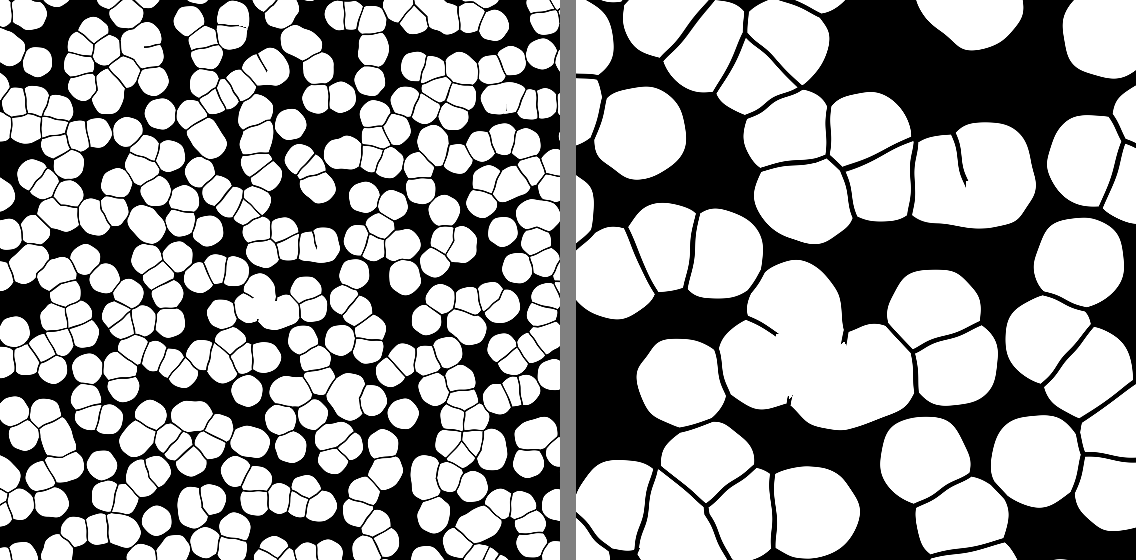
Left: the whole. Right: its middle third, enlarged.
Write a Shadertoy shader that draws this pattern.

```glsl
// Packed white grains on black: discs scattered on a jittered grid, cut apart
// by thin cellular (Voronoi) borders. Some very close pairs fuse into one
// capsule, and layered sines make the outlines slightly uneven.

const float GRID = 19.5; // cells across the canvas

vec2 hash2(vec2 cell) {
    vec3 q = fract(vec3(cell.xyx) * vec3(0.1031, 0.1030, 0.0973));
    q += dot(q, q.yzx + 33.33);
    return fract((q.xx + q.yz) * q.zy);
}

// Grain centre in canvas units; the jitter reaches a little past the cell
vec2 grainCentre(vec2 cell) {
    return (cell + 0.5 + 1.3 * (hash2(cell + 47.0) - 0.5)) / GRID;
}

float segmentDistance(vec2 p, vec2 a, vec2 b) {
    vec2 ab = b - a;
    return length(p - a - ab * clamp(dot(p - a, ab) / dot(ab, ab), 0.0, 1.0));
}

// Signed distance to the grains, negative inside
float grains(vec2 p) {
    vec2 home = floor(p * GRID);

    // Nearest centre
    vec2 nearCell = home, nearCentre = vec2(0.0);
    float nearest = 1e3;
    for (int y = -1; y <= 1; y++)
    for (int x = -1; x <= 1; x++) {
        vec2 cell = home + vec2(x, y);
        vec2 centre = grainCentre(cell);
        float d = distance(p, centre);
        if (d < nearest) {
            nearest = d;
            nearCell = cell;
            nearCentre = centre;
        }
    }

    // Borders to the other grains, or fusion with close ones
    float body = nearest, border = 1e3;
    for (int y = -2; y <= 2; y++)
    for (int x = -2; x <= 2; x++) {
        vec2 cell = home + vec2(x, y);
        if (cell == nearCell) continue;
        vec2 centre = grainCentre(cell);
        vec2 gap = centre - nearCentre;
        float fuseReach = mix(0.012, 0.034, hash2(cell + nearCell + 211.0).x);
        if (length(gap) < fuseReach)
            body = min(body, segmentDistance(p, nearCentre, centre));
        else
            border = min(border, dot(0.5 * (nearCentre + centre) - p, normalize(gap)));
    }

    float radius = 0.0273 + 0.001 * sin(31.0 * p.x + 2.0 * sin(23.0 * p.y));
    return max(body - radius, 0.0014 - border);
}

void mainImage(out vec4 fragColor, in vec2 fragCoord) {
    vec2 p = fragCoord / iResolution.y;
    float edge = 0.4 / iResolution.y;

    // Uneven outlines
    p += 0.0007 * sin(p.yx * 190.0 + 2.0 * sin(p * 83.0));

    float white = 1.0 - smoothstep(-edge, edge, grains(p));
    fragColor = vec4(vec3(white), 1.0);
}
```
